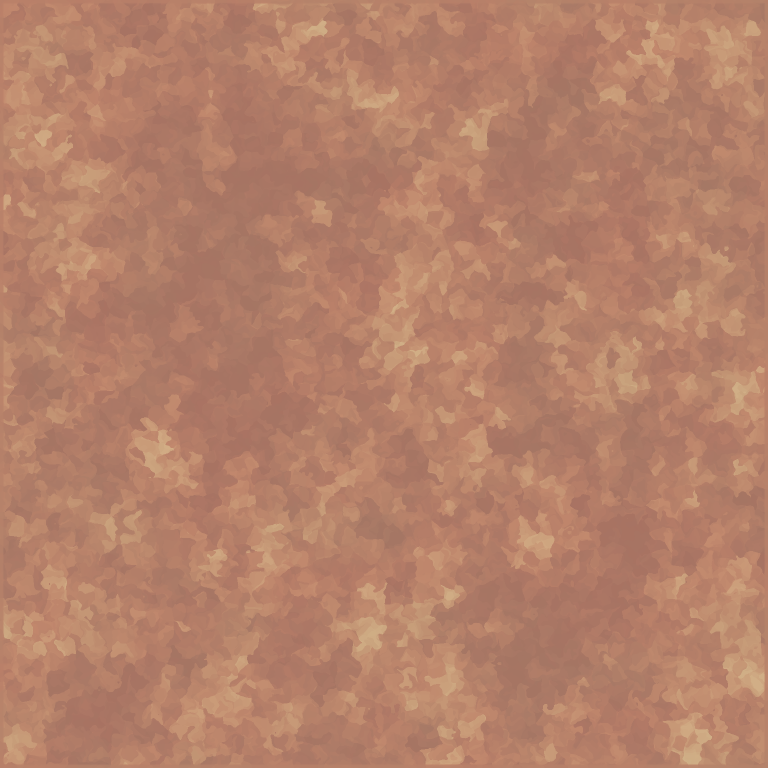
Reproduce this texture procedurally as a WebGL 2 fragment shader.

```glsl
#version 300 es
precision highp float;

uniform vec2 u_resolution;
out vec4 fragColor;

// Integer hash: three uniform values in 0..1 per lattice cell
vec3 hash3(vec2 cell, uint seed) {
    uvec3 v = uvec3(uvec2(ivec2(cell) + 4096), seed);
    v = v * 1664525u + 1013904223u;
    v.x += v.y * v.z;
    v.y += v.z * v.x;
    v.z += v.x * v.y;
    v ^= v >> 16u;
    v.x += v.y * v.z;
    v.y += v.z * v.x;
    v.z += v.x * v.y;
    return vec3(v >> 8u) / 16777216.0;
}

// Smooth value noise, centred on zero
vec2 noise2(vec2 p, uint seed) {
    vec2 cell = floor(p);
    vec2 f = fract(p);
    f = f * f * (3.0 - 2.0 * f);
    vec2 bottom = mix(hash3(cell, seed).xy, hash3(cell + vec2(1, 0), seed).xy, f.x);
    vec2 top = mix(hash3(cell + vec2(0, 1), seed).xy, hash3(cell + vec2(1, 1), seed).xy, f.x);
    return mix(bottom, top, f.y) - 0.5;
}

// Nearest scattered site: position in canvas units and a random value
vec3 nearestSite(vec2 uv, float density, uint seed) {
    vec2 p = uv * density;
    vec2 base = floor(p);
    vec3 site = vec3(0.0);
    float nearest = 1e5;
    for (int y = -1; y <= 1; y++) {
        for (int x = -1; x <= 1; x++) {
            vec2 cell = base + vec2(x, y);
            vec3 rnd = hash3(cell, seed);
            vec2 position = cell + rnd.xy;
            vec2 d = position - p;
            float dist = dot(d, d);
            if (dist < nearest) {
                nearest = dist;
                site = vec3(position / density, rnd.z);
            }
        }
    }
    return site;
}

// Clay colours, ordered from shadow to pale grain
vec3 clayRamp(float tone) {
    vec3 deep = vec3(0.652, 0.456, 0.388);
    vec3 dark = vec3(0.672, 0.472, 0.399);
    vec3 middle = vec3(0.710, 0.500, 0.410);
    vec3 light = vec3(0.750, 0.540, 0.430);
    vec3 pale = vec3(0.785, 0.615, 0.475);
    vec3 cream = vec3(0.815, 0.685, 0.525);
    vec3 color = mix(deep, dark, smoothstep(-1.9, -0.9, tone));
    color = mix(color, middle, clamp((tone + 0.9) / 0.97, 0.0, 1.0));
    color = mix(color, light, clamp((tone - 0.07) / 0.86, 0.0, 1.0));
    color = mix(color, pale, clamp((tone - 0.93) / 0.95, 0.0, 1.0));
    return mix(color, cream, clamp((tone - 1.88) / 0.9, 0.0, 1.0));
}

vec3 claySurface(vec2 uv) {
    // Bend the flake outlines
    vec2 bent = uv + 0.013 * noise2(uv * 75.0, 1u) + 0.006 * noise2(uv * 170.0, 2u);
    vec3 flake = nearestSite(bent, 68.0, 3u);
    vec3 facet = nearestSite(bent, 115.0, 4u);

    // Broad bands, clusters, then single flakes and their facets
    float tone = 2.1 * noise2(flake.xy * vec2(10.0, 7.0), 5u).x;
    tone += 2.7 * noise2(flake.xy * vec2(29.0, 26.0), 6u).x;
    tone += 0.9 * noise2(facet.xy * 55.0, 7u).x;
    tone += 1.9 * (flake.z - 0.5) + 0.55 * (facet.z - 0.5);
    tone += 0.22 * cos(12.566 * uv.x);

    // Thin calm rim along the canvas border
    vec2 inset = min(uv, 1.0 - uv);
    float rim = 1.0 - smoothstep(0.003, 0.006, min(inset.x, inset.y));
    tone = mix(tone, 0.2 + 0.15 * tone, rim);

    // Slight drift between rosy and ochre
    float rosy = noise2(flake.xy * 16.0, 8u).y + 0.4 * (facet.z - 0.5);
    return clayRamp(tone) + rosy * vec3(0.016, -0.014, -0.006);
}

void main() {
    // Four samples per pixel smooth the flake edges
    vec3 color = vec3(0.0);
    for (int i = 0; i < 4; i++) {
        vec2 offset = vec2(i % 2, i / 2) * 0.5 - 0.25;
        color += claySurface((gl_FragCoord.xy + offset) / u_resolution);
    }
    fragColor = vec4(color * 0.25, 1.0);
}
```
